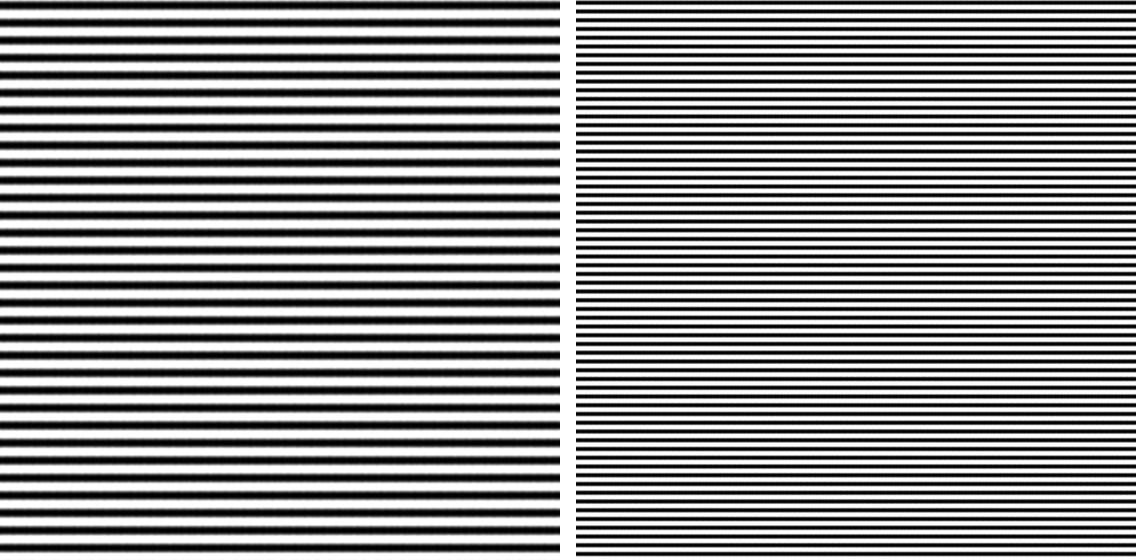
Left, the tile; right, the same tile 2 across and 2 down.
Write a WebGL 2 fragment shader that draws this pattern.

```glsl
#version 300 es
precision highp float;

uniform vec2 u_resolution;
out vec4 fragColor;

const float TAU = 6.2831853;
const float LINE_COUNT = 32.0;     // lines down the canvas
const float LINE_CENTER = 0.6875;  // height of a line within its repeat
const float FADE_EDGE = 0.357;     // distance at which the paper is clean, in repeats
const float FLANK_POWER = 2.0;     // higher keeps the core darker
const float RIPPLE_SIZE = 0.005;   // waver of the flanks, in repeats
const float RIPPLE_COARSE = 47.0;  // whole waves across the canvas
const float RIPPLE_FINE = 83.0;
const vec3 PAPER = vec3(1.0);
const vec3 INK = vec3(0.005);

// Faint waver along a line; whole waves make it wrap
float ripple(float x, float lineIndex) {
    float phase = TAU * fract(mod(lineIndex, LINE_COUNT) * 0.618);
    return 0.5 * RIPPLE_SIZE * (sin(TAU * RIPPLE_COARSE * x + phase)
        + sin(TAU * RIPPLE_FINE * x - 2.0 * phase));
}

void main() {
    vec2 uv = gl_FragCoord.xy / u_resolution;
    float row = uv.y * LINE_COUNT - LINE_CENTER + 0.5;
    float distanceToLine = abs(fract(row) - 0.5) + ripple(uv.x, floor(row));

    // Dark core with a soft flank, never narrower than a pixel
    float pixel = LINE_COUNT / u_resolution.y;
    float flank = smoothstep(0.0, max(FADE_EDGE, pixel), distanceToLine);
    float paperAmount = pow(flank, FLANK_POWER);

    fragColor = vec4(mix(INK, PAPER, paperAmount), 1.0);
}
```
